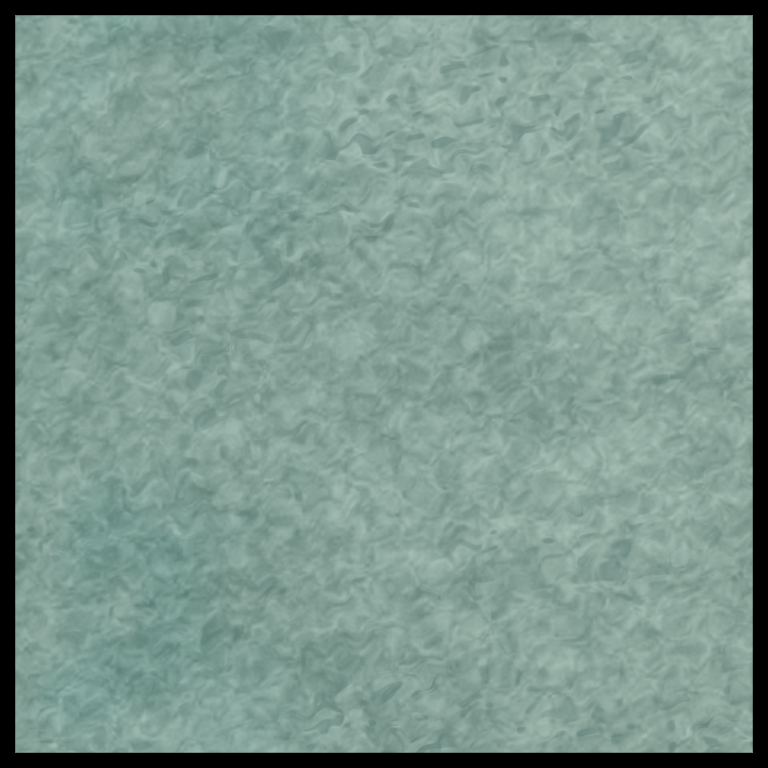
Write a Shadertoy shader that draws this texture.

```glsl
// Weathered sage-green plaster with fine mottling, inside a thin black frame.

const vec3 SAGE = vec3(0.535, 0.642, 0.604);
const vec3 TEAL_SHIFT = vec3(-0.050, -0.012, -0.006);
const vec3 FLECK_DARK = vec3(0.33, 0.46, 0.44);
const vec3 FLECK_PALE = vec3(0.66, 0.76, 0.73);
const float FRAME_WIDTH = 0.0198;

float hash(vec2 cell, float seed) {
    vec3 p = fract(vec3(cell.xyx + seed * 17.31) * vec3(0.1031, 0.1030, 0.0973));
    p += dot(p, p.yzx + 33.33);
    return fract((p.x + p.y) * p.z);
}

// Smooth value noise in 0..1
float noise(vec2 p, float seed) {
    vec2 cell = floor(p);
    vec2 f = fract(p);
    f = f * f * (3.0 - 2.0 * f);
    float low = mix(hash(cell, seed), hash(cell + vec2(1, 0), seed), f.x);
    float high = mix(hash(cell + vec2(0, 1), seed), hash(cell + vec2(1, 1), seed), f.x);
    return mix(low, high, f.y);
}

// Layered noise in 0..1, each octave turned to hide the grid
float fbm(vec2 p, float seed) {
    float sum = 0.0;
    float weight = 0.5;
    for (int i = 0; i < 4; i++) {
        sum += weight * noise(p, seed + float(i));
        p = mat2(1.6, 1.2, -1.2, 1.6) * p + 5.7;
        weight *= 0.5;
    }
    return sum / 0.9375;
}

// Sparse blotches where the noise rises above a threshold
float flecks(vec2 p, float threshold, float seed) {
    return smoothstep(threshold, threshold + 0.22, noise(p, seed));
}

// Brightness offset from broad stains down to fine grain
float mottling(vec2 uv, vec2 warped) {
    float tone = 0.085 * (fbm(uv * vec2(4.0, 6.0), 1.0) - 0.5);
    tone += 0.060 * (noise(warped * vec2(26.0, 38.0), 7.0) - 0.5);
    tone += 0.085 * (noise(warped * vec2(62.0, 88.0), 11.0) - 0.5);
    tone += 0.085 * (noise(warped * vec2(125.0, 155.0), 13.0) - 0.5);
    tone += 0.030 * (noise(uv * 240.0, 17.0) - 0.5);
    return tone;
}

vec3 plaster(vec2 uv) {
    // Slight wobble and tilt break up straight rows
    vec2 wobble = vec2(noise(uv * 45.0, 21.0), noise(uv * 45.0, 22.0)) - 0.5;
    vec2 warped = uv + wobble * 0.016 + vec2(0.0, -0.18 * uv.x);

    // Broad light: paler to the right and top, teal to the left
    vec3 color = SAGE + vec3(0.048, 0.034, 0.034) * (uv.x - 0.5);
    color += 0.022 * (uv.y - 0.5);
    float stain = smoothstep(0.42, 0.72, fbm(uv * vec2(5.0, 4.0), 31.0));
    color += TEAL_SHIFT * stain * smoothstep(0.55, 0.0, uv.x);
    color += mottling(uv, warped) * vec3(1.06, 0.98, 0.98);

    // Dark and pale flecks gathered in loose patches
    float darkPatch = smoothstep(0.42, 0.70, fbm(uv * vec2(4.0, 7.0), 41.0));
    float palePatch = smoothstep(0.38, 0.70, fbm(uv * 6.0, 51.0));
    float dark = flecks(warped * vec2(55.0, 90.0), 0.66, 61.0);
    float pale = flecks(warped * vec2(72.0, 98.0), 0.70, 71.0);
    float specks = flecks(warped * vec2(150.0, 170.0), 0.78, 81.0);
    color = mix(color, FLECK_DARK, dark * (0.08 + 0.34 * darkPatch));
    color = mix(color, FLECK_PALE, pale * (0.10 + 0.25 * palePatch));
    return mix(color, FLECK_PALE, specks * 0.18);
}

// 1 inside the frame, 0 on it
float panelMask(vec2 uv, float width, float blur) {
    vec2 edge = min(uv, 1.0 - uv);
    return smoothstep(width - blur, width + blur, min(edge.x, edge.y));
}

void mainImage(out vec4 fragColor, in vec2 fragCoord) {
    vec2 uv = fragCoord / iResolution.xy;
    float blur = 0.75 / min(iResolution.x, iResolution.y);
    fragColor = vec4(plaster(uv) * panelMask(uv, FRAME_WIDTH, blur), 1.0);
}
```
